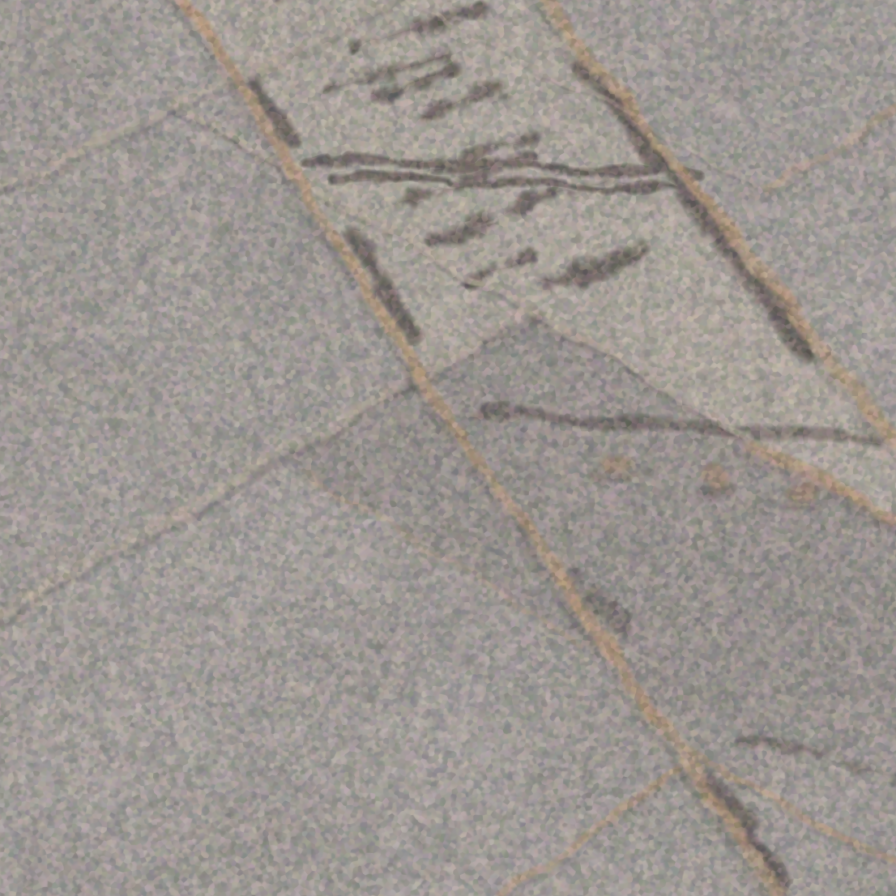
This texture is drawn by a WebGL 2 fragment shader. Its source:

```glsl
#version 300 es
precision highp float;
// Weathered paving of speckled grey stone, crossed by sandy joints and dark stains.
// Blended cellular noise makes the grain; segment distances place joints and stains;
// signed line distances divide the slabs into lighter and darker areas.
uniform vec2 u_resolution;
out vec4 fragColor;

const vec3 STONE = vec3(0.622, 0.602, 0.588);
const vec3 PALE = vec3(0.660, 0.635, 0.605);
const vec3 SHADED = vec3(0.578, 0.555, 0.543);
const vec3 SAND = vec3(0.675, 0.570, 0.470);
const vec3 MORTAR = vec3(0.675, 0.635, 0.590);
const vec3 SOOT = vec3(0.390, 0.355, 0.345);

vec3 hash3(vec2 p) {
    vec3 q = fract(p.xyx * vec3(0.1031, 0.1030, 0.0973));
    q += dot(q, q.yxz + 33.33);
    return fract((q.xxy + q.yzz) * q.zyx);
}

// Cellular noise: random tints of nearby cells, blended by distance
vec3 grains(vec2 p) {
    vec2 cell = floor(p);
    vec3 sum = vec3(0.0);
    float total = 0.0;
    for (int y = -1; y <= 1; y++)
    for (int x = -1; x <= 1; x++) {
        vec2 id = cell + vec2(x, y);
        vec2 d = id + hash3(id + 71.0).xy - p;
        float w = exp(-5.0 * dot(d, d));
        sum += w * hash3(id);
        total += w;
    }
    return sum / total;
}

// Positive on the left of the line from a to b
float side(vec2 p, vec2 a, vec2 b) {
    vec2 n = normalize(b - a);
    return n.x * (p.y - a.y) - n.y * (p.x - a.x);
}

float segment(vec2 p, vec2 a, vec2 b) {
    vec2 ab = b - a;
    return length(p - a - ab * clamp(dot(p - a, ab) / dot(ab, ab), 0.0, 1.0));
}

// Filled joint with a thin shadow along its right edge
vec3 joint(vec3 c, vec2 p, vec2 a, vec2 b, float w, vec3 tint, float strength) {
    float d = segment(p, a, b);
    float across = side(p, a, b) / w + 1.1;
    float near = 1.0 - smoothstep(w * 1.5, w * 2.2, d);
    c = mix(c, SOOT, 0.32 * strength * near * exp(-3.0 * across * across));
    return mix(c, tint, strength * (1.0 - smoothstep(0.25 * w, w, d)));
}

// Ragged stain around a segment, broken up by the given noise
float stain(vec2 p, vec2 a, vec2 b, float w, float noise) {
    float m = max(0.0, 1.0 - segment(p, a, b) / w);
    return smoothstep(0.0, 0.3, m) * smoothstep(0.46, 0.85, 0.5 * m + 0.62 * noise);
}

void main() {
    vec2 uv = gl_FragCoord.xy / u_resolution;
    vec2 wobble = 0.003 * sin(uv.yx * 41.0 + 2.0 * sin(uv * 23.0));
    vec2 p = uv + wobble + 0.006 * (grains(uv * 60.0).xy - 0.5);
    float blot = mix(grains(uv * 38.0).x, grains(uv * 85.0).y, 0.35);
    float broad = grains(uv * 9.0).z;

    // Joint corners
    vec2 top = vec2(0.208, 1.0), cross1 = vec2(0.469, 0.583), foot = vec2(0.87, 0.0);
    vec2 top2 = vec2(0.605, 1.0), foot2 = vec2(1.0, 0.51);
    vec2 diagA = vec2(0.195, 0.883), diagB = vec2(1.0, 0.42);
    vec2 fork = vec2(0.768, 0.16);

    // Slab areas
    float east = min(side(p, top, cross1), side(p, cross1, foot));
    float inStrip = smoothstep(-0.005, 0.005, min(east, -side(p, top2, foot2)));
    float aboveDiag = smoothstep(-0.006, 0.006, side(p, diagA, diagB));
    float aboveCross = smoothstep(-0.006, 0.006, side(p, vec2(0.0, 0.316), vec2(0.586, 0.651)));
    float wedge = smoothstep(-0.006, 0.006, min(-east, side(p, vec2(0.34, 0.473), vec2(0.65, 0.284))));
    vec3 c = STONE + 0.03 * (broad - 0.5);
    c = mix(c, PALE, inStrip * max(aboveDiag, aboveCross));
    c = mix(c, SHADED, 0.8 * inStrip * (1.0 - max(aboveDiag, aboveCross)) * smoothstep(0.1, 0.25, uv.y));
    c = mix(c, SHADED, 0.85 * wedge * (1.0 - aboveCross));

    // Streaks scattered over the pale strip, and round spots below it
    float dark = 0.0;
    for (int i = 0; i < 13; i++) {
        float k = float(i);
        vec3 h = hash3(vec2(k, 5.0));
        vec2 mid = mix(vec2(0.41, 0.98), vec2(0.66, 0.68), k / 12.0) + vec2(0.2, 0.06) * (h.xy - 0.5);
        vec2 reach = (0.02 + 0.06 * h.z) * vec2(1.0, 0.35);
        dark = max(dark, inStrip * stain(p, mid - reach, mid + reach, 0.017, blot));
    }
    for (int i = 0; i < 3; i++) {
        vec2 mid = vec2(0.69, 0.485) + float(i) * vec2(0.105, -0.018);
        float d = length((p - mid) * vec2(0.8, 1.2));
        c = mix(c, SAND * 0.88, 0.6 * (1.0 - smoothstep(0.008, 0.02, d)));
        dark = max(dark, 0.6 * stain(p, mid - vec2(0.02, 0.016), mid + vec2(0.02, -0.016), 0.014, blot));
    }
    // Long cracks and soot beside the joints
    float solid = 0.45 + 0.5 * blot;
    dark = max(dark, stain(p, vec2(0.34, 0.822), vec2(0.78, 0.805), 0.010, solid));
    dark = max(dark, stain(p, vec2(0.37, 0.803), vec2(0.77, 0.788), 0.008, solid));
    dark = max(dark, 0.8 * stain(p, vec2(0.53, 0.54), vec2(0.98, 0.51), 0.012, solid));
    dark = max(dark, 0.7 * stain(p, vec2(0.83, 0.18), vec2(1.0, 0.135), 0.018, blot));
    dark = max(dark, stain(p, vec2(0.285, 0.905), vec2(0.32, 0.85), 0.017, solid));
    dark = max(dark, stain(p, vec2(0.395, 0.74), vec2(0.46, 0.63), 0.016, solid));
    dark = max(dark, stain(p, vec2(0.79, 0.13), vec2(0.875, 0.01), 0.019, solid));
    dark = max(dark, stain(p, vec2(0.65, 0.925), vec2(0.90, 0.61), 0.018, solid));
    dark = max(dark, 0.6 * stain(p, vec2(0.64, 0.36), vec2(0.69, 0.30), 0.022, blot));
    c = mix(c, SOOT, 0.75 * dark);

    // Joints: faint ones first, sandy main ones on top
    float worn = 0.45 + 0.5 * blot;
    c = joint(c, p, vec2(0.456, 1.0), vec2(0.86, 0.79), 0.004, MORTAR, 0.4);
    c = joint(c, p, vec2(0.34, 0.473), vec2(0.65, 0.284), 0.005, SAND, 0.4 * worn);
    c = joint(c, p, diagA, diagB, 0.006, MORTAR, worn);
    c = joint(c, p, vec2(0.84, 0.505), diagB, 0.011, SAND, worn);
    c = joint(c, p, fork, vec2(1.0, 0.036), 0.007, SAND, 0.8 * worn);
    c = joint(c, p, vec2(0.0, 0.79), vec2(0.443, 1.0), 0.008, MORTAR, 0.8 * worn);
    c = joint(c, p, vec2(0.0, 0.316), cross1, 0.009, MORTAR, worn);
    c = joint(c, p, cross1, vec2(0.586, 0.651), 0.010, MORTAR, worn);
    c = joint(c, p, vec2(0.56, 0.0), vec2(0.755, 0.14), 0.008, SAND, 0.7 * worn);
    c = joint(c, p, vec2(0.86, 0.79), vec2(1.0, 0.876), 0.008, SAND, 0.6 * worn);
    c = joint(c, p, top, cross1, 0.011, SAND, worn);
    c = joint(c, p, cross1, foot, 0.011, SAND, worn);
    c = joint(c, p, top2, foot2, 0.012, SAND, worn);

    // Speckled grain, mostly grey with a little colour
    vec3 g = 0.65 * grains(uv * 210.0) + 0.35 * grains(uv * 115.0 + 40.0) - 0.5;
    c += 0.23 * mix(vec3(g.x), g, 0.3);
    fragColor = vec4(c, 1.0);
}
```
